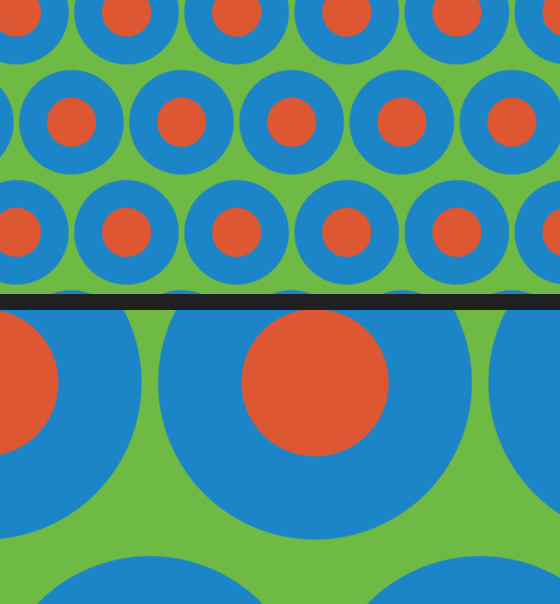
Top: the whole. Bottom: its middle third, enlarged.
Give the GLSL for this pattern, as a WebGL 2 fragment shader.

```glsl
#version 300 es
precision highp float;
// Staggered rows of blue discs with orange-red centres on a green ground.

uniform vec2 u_resolution;
out vec4 fragColor;

// Antialiased coverage of a disc, given the distance from its centre
float disc(float dist, float radius, float pixel) {
    return 1.0 - smoothstep(-pixel, pixel, dist - radius);
}

void main() {
    // About five square cells across, measured from the canvas centre
    float pixel = 5.086 / u_resolution.x;
    vec2 p = (gl_FragCoord.xy - 0.5 * u_resolution) * pixel - vec2(0.106, 0.225);

    // Shift every other row by half a cell
    float row = floor(p.y + 0.5);
    p.x += 0.5 * mod(row, 2.0);
    float dist = length(fract(p + 0.5) - 0.5);

    // Ground, ring and centre
    vec3 green = vec3(0.43, 0.73, 0.27);
    vec3 blue = vec3(0.11, 0.52, 0.78);
    vec3 red = vec3(0.87, 0.34, 0.20);
    vec3 color = mix(green, blue, disc(dist, 0.475, pixel));
    color = mix(color, red, disc(dist, 0.223, pixel));

    fragColor = vec4(color, 1.0);
}
```
